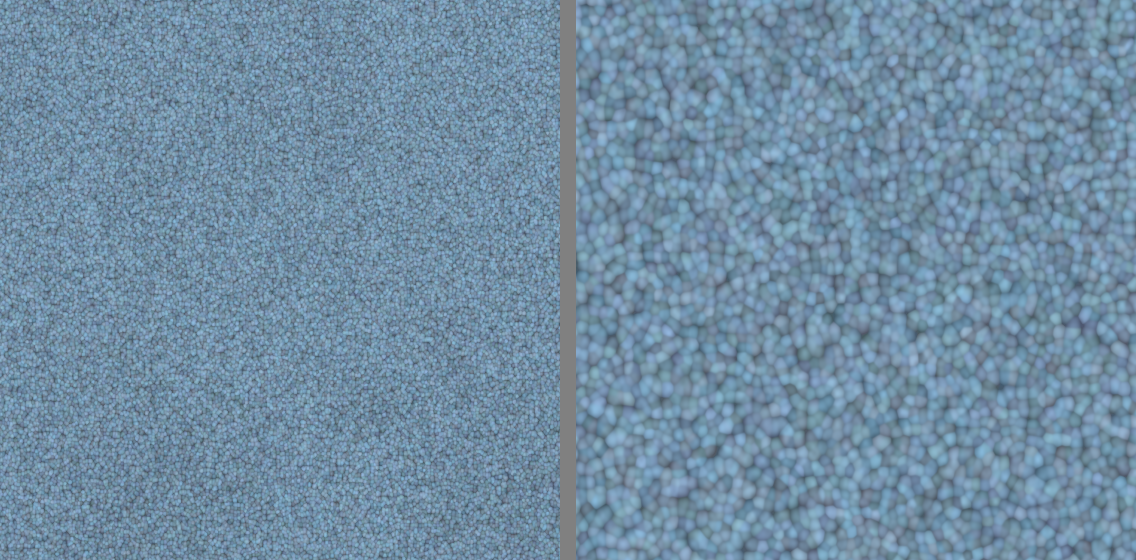
Left, the full canvas; right, a detail of the centre.
This texture is drawn by a three.js fragment shader. Its source:

```glsl
// Soft blue cut-pile carpet: tiny rounded tufts with dark gaps and faint broad mottling.
varying vec2 vUv;

vec3 hash3(vec2 p) {
  vec3 q = fract(vec3(p.xyx) * vec3(0.1031, 0.1030, 0.0973));
  q += dot(q, q.yxz + 33.33);
  return fract((q.xxy + q.yzz) * q.zyx);
}

float valueNoise(vec2 p) {
  vec2 cell = floor(p);
  vec2 f = fract(p);
  f = f * f * (3.0 - 2.0 * f);
  float bottom = mix(hash3(cell).x, hash3(cell + vec2(1.0, 0.0)).x, f.x);
  float top = mix(hash3(cell + vec2(0.0, 1.0)).x, hash3(cell + vec2(1.0)).x, f.x);
  return mix(bottom, top, f.y);
}

// Smooth cellular pile: x = tone, yz = tints, w = squared distance to the tuft tips.
vec4 tufts(vec2 p) {
  const float sharpness = 9.0;
  vec2 cell = floor(p);
  vec3 blended = vec3(0.0);
  float total = 0.0;
  for (int y = -1; y <= 1; y++) {
    for (int x = -1; x <= 1; x++) {
      vec2 id = cell + vec2(float(x), float(y));
      vec3 jitter = hash3(id + 17.0);
      vec2 toTip = id + 0.06 + 0.88 * jitter.xy - p;
      float weight = exp(-sharpness * dot(toTip, toTip));
      blended += weight * (hash3(id + 251.0) - 0.5);
      total += weight;
    }
  }
  total = max(total, 1e-6);
  return vec4(blended / total, -log(total) / sharpness);
}

// Broad uneven pile: cloudy patches, worn areas and slight upright streaks.
float mottling(vec2 uv) {
  float clouds = valueNoise(uv * 4.0 + 3.7) - 0.5;
  float patches = valueNoise(uv * vec2(13.0, 11.0) + 41.0) - 0.5;
  float clumps = valueNoise(uv * vec2(45.0, 38.0) + 90.0) - 0.5;
  float streaks = valueNoise(uv * vec2(75.0, 12.0) + 130.0) - 0.5;
  float worn = exp(-14.0 * dot(uv - vec2(0.3, 0.1), uv - vec2(0.3, 0.1)))
             + exp(-18.0 * dot(uv - vec2(1.0, 0.15), uv - vec2(1.0, 0.15)));
  return 0.07 * clouds + 0.07 * patches + 0.08 * clumps + 0.05 * streaks - 0.07 * worn;
}

void main() {
  // Bend the rows slightly so the tuft grid does not show.
  vec2 bend = vec2(valueNoise(vUv * 40.0), valueNoise(vUv * 40.0 + 200.0));
  vec4 pile = tufts(vUv * vec2(184.0, 164.0) + 0.6 * bend);

  // Tuft tone, shaded gaps and fine fibres set the position on the colour ramp.
  float fibre = valueNoise(vUv * vec2(360.0, 280.0)) - 0.5;
  float light = 0.565 + 0.68 * pile.x - 1.15 * (pile.w - 0.12);
  light += 0.28 * fibre + mottling(vUv);

  vec3 shadowBlue = vec3(0.35, 0.43, 0.50);
  vec3 tipBlue = vec3(0.54, 0.69, 0.80);
  vec3 colour = mix(shadowBlue, tipBlue, clamp(light, -0.3, 1.2));

  // Yarn tints: grey-green to clear blue, and violet to cyan.
  colour += pile.y * vec3(0.03, 0.0, -0.06) + pile.z * vec3(0.05, -0.02, 0.01);
  gl_FragColor = vec4(colour, 1.0);
}
```
